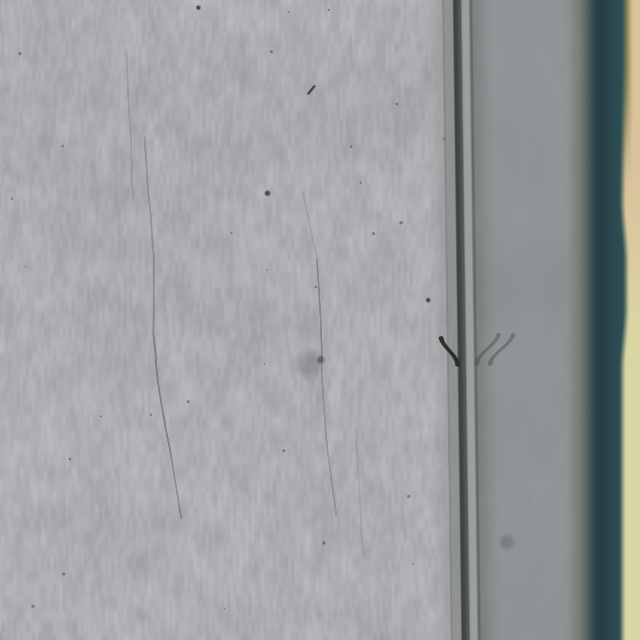
Reproduce this texture procedurally as a three.js fragment shader.

```glsl
// Scratched grey paper beside a dark seam, a glass strip, a blurred teal edge and a pale yellow margin.
varying vec2 vUv;

const vec3 PAPER = vec3(0.672, 0.676, 0.694);
const vec3 PAPER_SHADE = vec3(0.575, 0.58, 0.575);
const vec3 GLASS = vec3(0.555, 0.578, 0.582);
const vec3 GLASS_SHADE = vec3(0.475, 0.49, 0.485);
const vec3 SEAM = vec3(0.29, 0.31, 0.305);
const vec3 SEAM_LIGHT = vec3(0.61, 0.625, 0.62);
const vec3 TEAL = vec3(0.15, 0.255, 0.275);
const vec3 UMBER = vec3(0.43, 0.435, 0.40);
const vec3 OLIVE = vec3(0.50, 0.50, 0.30);
const vec3 TAN = vec3(0.86, 0.77, 0.61);
const vec3 YELLOW = vec3(0.85, 0.84, 0.64);
const vec3 INK = vec3(0.15, 0.16, 0.15);
const float SEAM_BOTTOM = 0.7282;
const float SEAM_TOP = 0.7148;
const float MOTTLE = 0.085;
const float SPECK_CELLS = 15.0;
const float SPECK_CHANCE = 0.2;

float hash(vec2 p) {
  vec3 q = fract(vec3(p.xyx) * 0.1031);
  q += dot(q, q.yzx + 33.33);
  return fract((q.x + q.y) * q.z);
}

float noise(vec2 p) {
  vec2 i = floor(p), f = fract(p);
  f = f * f * (3.0 - 2.0 * f);
  return mix(mix(hash(i), hash(i + vec2(1, 0)), f.x),
             mix(hash(i + vec2(0, 1)), hash(i + vec2(1, 1)), f.x), f.y);
}

float fbm(vec2 p) {
  float sum = 0.0, gain = 0.5;
  for (int i = 0; i < 5; i++) {
    sum += gain * noise(p);
    p = p * 2.03 + 17.1;
    gain *= 0.6;
  }
  return sum - 0.576;
}

float band(float x, float a, float b, float soft) {
  return smoothstep(a - soft, a + soft, x) * (1.0 - smoothstep(b - soft, b + soft, x));
}

// Thin straight stroke between two points
float stroke(vec2 p, vec2 a, vec2 b, float width) {
  vec2 d = b - a;
  float t = clamp(dot(p - a, d) / dot(d, d), 0.0, 1.0);
  return 1.0 - smoothstep(width * 0.3, width, length(p - a - d * t));
}

// S-shaped stroke falling from top to bottom
float curl(vec2 p, vec2 top, vec2 bottom, float width) {
  float t = clamp((top.y - p.y) / (top.y - bottom.y), 0.0, 1.0);
  float x = mix(top.x, bottom.x, smoothstep(-0.05, 1.0, t));
  float overshoot = max(max(p.y - top.y, bottom.y - p.y), 0.0);
  float d = length(vec2((p.x - x) * 0.72, overshoot));
  return 1.0 - smoothstep(width * 0.45, width, d);
}

float spot(vec2 p, vec2 center, float radius) {
  return 1.0 - smoothstep(radius * 0.35, radius, length(p - center));
}

float specks(vec2 p) {
  vec2 g = p * SPECK_CELLS, id = floor(g);
  vec2 center = 0.2 + 0.6 * vec2(hash(id + 3.7), hash(id + 41.3));
  float radius = mix(0.025, 0.06, hash(id + 9.1));
  return step(hash(id), SPECK_CHANCE) * spot(fract(g), center, radius);
}

float scratches(vec2 p) {
  p.x += 0.003 * (noise(vec2(p.y * 24.0, 2.0)) - 0.5);
  float s = 0.4 * stroke(p, vec2(0.198, 0.922), vec2(0.209, 0.69), 0.002);
  s = max(s, 0.6 * stroke(p, vec2(0.226, 0.785), vec2(0.241, 0.60), 0.0024));
  s = max(s, 0.8 * stroke(p, vec2(0.241, 0.60), vec2(0.239, 0.48), 0.0022));
  s = max(s, stroke(p, vec2(0.239, 0.48), vec2(0.250, 0.39), 0.0022));
  s = max(s, stroke(p, vec2(0.250, 0.39), vec2(0.267, 0.284), 0.0022));
  s = max(s, 0.8 * stroke(p, vec2(0.267, 0.284), vec2(0.284, 0.19), 0.002));
  s = max(s, 0.35 * stroke(p, vec2(0.474, 0.70), vec2(0.496, 0.595), 0.002));
  s = max(s, 0.85 * stroke(p, vec2(0.496, 0.595), vec2(0.503, 0.44), 0.002));
  s = max(s, 0.6 * stroke(p, vec2(0.503, 0.44), vec2(0.511, 0.295), 0.002));
  s = max(s, 0.6 * stroke(p, vec2(0.511, 0.295), vec2(0.526, 0.195), 0.002));
  return max(s, 0.3 * stroke(p, vec2(0.556, 0.31), vec2(0.569, 0.13), 0.002));
}

void main() {
  vec2 p = vUv;
  float s = p.x - mix(SEAM_BOTTOM, SEAM_TOP, p.y);

  // Paper with fibres, scratches and dust
  vec3 paper = PAPER + MOTTLE * fbm(p * vec2(42.0, 26.0));
  paper += 0.05 * (noise(p * vec2(210.0, 50.0)) - 0.5);
  paper += 0.03 * (noise(p * 6.0) - 0.5) * vec3(0.7, 0.8, 1.2);
  paper = mix(paper, PAPER_SHADE, 0.55 * smoothstep(-0.055, -0.02, s));
  paper = mix(paper, INK, 0.34 * scratches(p) + 0.4 * specks(p));
  paper *= 1.0 - 0.14 * spot(p, vec2(0.483, 0.431), 0.03) - 0.3 * spot(p, vec2(0.501, 0.438), 0.008);
  float dust = max(spot(p, vec2(0.418, 0.698), 0.006), spot(p, vec2(0.310, 0.988), 0.005));
  dust = max(dust, spot(p, vec2(0.669, 0.531), 0.005));
  dust = max(dust, stroke(p, vec2(0.482, 0.854), vec2(0.491, 0.865), 0.003));
  paper = mix(paper, INK, 0.75 * dust);

  // Glass strip with a faint shadow and smudge
  vec3 glass = mix(GLASS_SHADE, GLASS, smoothstep(0.015, 0.06, s));
  glass += 0.02 * fbm(p * vec2(50.0, 20.0)) + 0.02 * (noise(p * vec2(4.0, 9.0)) - 0.5);
  glass *= 1.0 - 0.15 * spot(p, vec2(0.792, 0.153), 0.016);
  float echo = max(curl(p, vec2(0.779, 0.477), vec2(0.745, 0.431), 0.0035),
                   curl(p, vec2(0.802, 0.477), vec2(0.766, 0.431), 0.0035));
  glass = mix(glass, INK, 0.3 * echo);

  // Seam: faint border, dark core, light lip and thin line
  vec3 color = mix(paper, glass, smoothstep(0.006, 0.012, s));
  color = mix(color, PAPER_SHADE * 0.92, 0.6 * band(s, -0.022, -0.006, 0.002));
  color = mix(color, SEAM, 0.25 * band(s, -0.024, -0.021, 0.001));
  color = mix(color, SEAM_LIGHT, band(s, 0.008, 0.018, 0.002));
  color = mix(color, SEAM, 0.45 * band(s, 0.019, 0.023, 0.0015));
  color = mix(color, SEAM * mix(0.85, 1.15, smoothstep(-0.004, 0.005, s)), band(s, -0.007, 0.006, 0.0018));
  color = mix(color, INK, 0.95 * curl(p, vec2(0.689, 0.472), vec2(0.715, 0.430), 0.0037));

  // Blurred teal edge and pale margin
  color = mix(color, UMBER, 0.75 * smoothstep(0.880, 0.913, p.x));
  color = mix(color, TEAL * mix(1.0, 1.18, smoothstep(0.94, 0.97, p.x)), smoothstep(0.903, 0.936, p.x));
  float bulge = 0.006 * band(p.y, 0.47, 0.64, 0.05);
  float rim = 0.972 + bulge + 0.004 * smoothstep(0.65, 0.95, p.y);
  vec3 margin = mix(YELLOW, TAN, smoothstep(0.45, 0.72, p.y));
  float olive = smoothstep(0.68, 0.9, p.y) * (1.0 - smoothstep(0.978, 0.991, p.x));
  margin = mix(margin, OLIVE, 0.85 * olive);
  color = mix(color, margin, smoothstep(rim - 0.006, rim + 0.007, p.x));

  gl_FragColor = vec4(color, 1.0);
}
```
